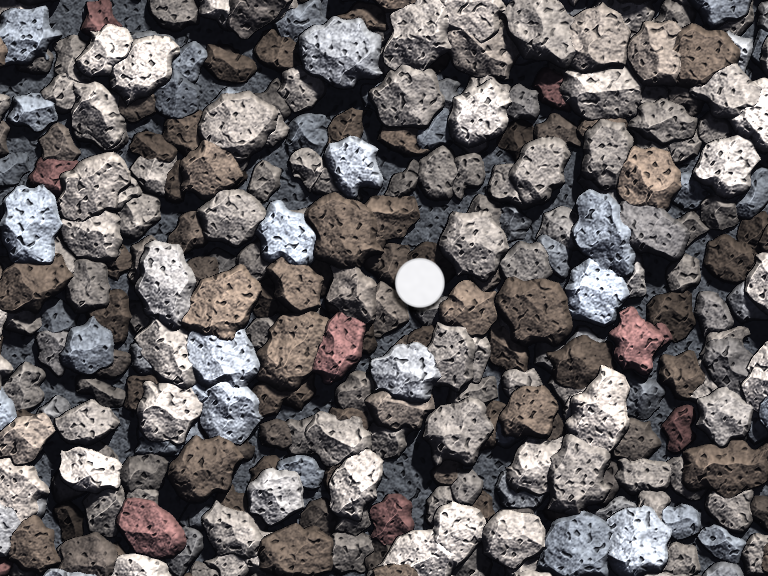
This texture is drawn by a Shadertoy shader. Its source:

```glsl
const float BIG_CELL = 0.108;      // spacing of the upper stones
const float SMALL_CELL = 0.072;    // spacing of the filling stones
const float BIG_LIFT = 0.020;
const float JITTER = 0.65;
const float WARP = 0.022;          // irregularity of the outlines
const float ROUGHNESS = 0.0036;
const float PIT_DEPTH = 0.0035;
const float NORMAL_STEP = 0.0022;
const int SHADOW_STEPS = 9;
const float SHADOW_STRIDE = 0.0095;
const vec2 SUN_HEADING = vec2(0.447, 0.894);
const float SUN_SLOPE = 0.92;
const vec3 SUN_COLOR = vec3(1.36, 1.32, 1.27);
const vec3 SKY_COLOR = vec3(0.135, 0.138, 0.165);
const vec3 WARM_GREY = vec3(0.78, 0.76, 0.73);
const vec3 BLUE_GREY = vec3(0.70, 0.75, 0.80);
const vec3 BROWN = vec3(0.50, 0.45, 0.40);
const vec3 RUST = vec3(0.50, 0.38, 0.37);
const vec2 COIN_CENTER = vec2(0.729, 0.509);
const float COIN_RADIUS = 0.043;
const vec3 COIN_COLOR = vec3(0.96, 0.96, 0.97);

vec3 hash3(vec2 p) {
    vec3 q = fract(p.xyx * vec3(0.1031, 0.1030, 0.0973));
    q += dot(q, q.yxz + 33.33);
    return fract((q.xxy + q.yzz) * q.zyx);
}

float cornerSlope(vec2 cell, vec2 offset) {
    return dot(hash3(cell).xy * 2.0 - 1.0, offset);
}

float gradientNoise(vec2 p) {
    vec2 i = floor(p), f = p - i;
    vec2 u = f * f * f * (f * (f * 6.0 - 15.0) + 10.0);
    vec2 e = vec2(1.0, 0.0);
    return mix(mix(cornerSlope(i, f), cornerSlope(i + e, f - e), u.x),
               mix(cornerSlope(i + e.yx, f - e.yx), cornerSlope(i + 1.0, f - 1.0), u.x), u.y);
}

// Raises top (height, stone id) by one jittered grid of faceted stones
void addStones(vec2 p, float cell, float seed, float lift, float share, inout vec3 top) {
    vec2 home = floor(p / cell);
    for (int j = -1; j <= 1; j++)
    for (int i = -1; i <= 1; i++) {
        vec2 id = home + vec2(i, j) + seed;
        vec3 place = hash3(id), form = hash3(id + 57.0);
        if (fract(form.x * 17.0 + place.z) > share) continue;
        vec2 q = p / cell - (id - seed) - 0.5 - (place.xy - 0.5) * JITTER;
        float turn = place.z * 6.2832, c = cos(turn), s = sin(turn);
        float size = mix(0.40, 0.60, form.x);
        q = mat2(c, -s, s, c) * q / (size * vec2(1.0 + 0.25 * form.y, 1.0 - 0.25 * form.y));
        float hexagon = max(abs(q.x), max(abs(dot(q, vec2(0.5, 0.866))), abs(dot(q, vec2(0.5, -0.866)))));
        float d = mix(length(q), hexagon, 0.65);
        if (d >= 1.0) continue;
        vec2 tilt = (form.yz - 0.5) * 1.1;
        float facets = min(0.76 + dot(q, tilt), 0.80 + dot(q, vec2(-tilt.y, tilt.x) - 0.5 * tilt));
        float dome = min(sqrt(1.0 - d * d), facets);
        float height = lift + cell * (0.85 * size * dome + 0.22 * form.z);
        if (height > top.x) top = vec3(height, id);
    }
}

vec3 stonePile(vec2 p) {
    vec2 q = p * 28.0;
    p += WARP * vec2(gradientNoise(q), gradientNoise(q + 40.0));
    vec3 top = vec3(0.0);
    addStones(p, SMALL_CELL, 11.0, 0.0, 0.92, top);
    addStones(p, BIG_CELL, 203.0, BIG_LIFT, 0.78, top);
    return top;
}

float pits(vec2 p) {
    return smoothstep(0.16, 0.42, gradientNoise(p * 85.0));
}

float roughHeight(vec2 p) {
    vec3 top = stonePile(p);
    vec2 q = p + top.yz * 0.37;
    float grain = gradientNoise(q * 48.0) + 0.55 * gradientNoise(q * 115.0) + 0.32 * gradientNoise(q * 230.0);
    return top.x + ROUGHNESS * grain - PIT_DEPTH * pits(q);
}

float sunlight(vec2 p, float height) {
    float cover = 0.0;
    for (int i = 1; i <= SHADOW_STEPS; i++) {
        float t = float(i) * SHADOW_STRIDE;
        cover = max(cover, stonePile(p + SUN_HEADING * t).x - height - SUN_SLOPE * t);
    }
    return 1.0 - smoothstep(0.0, 0.006, cover);
}

vec3 stoneColor(vec2 id) {
    vec3 pick = hash3(id + 91.0);
    vec3 color = mix(WARM_GREY, BLUE_GREY, smoothstep(0.55, 0.85, pick.x));
    color = mix(color, BROWN, smoothstep(0.62, 0.85, pick.y));
    color = mix(color, RUST, step(0.96, pick.z));
    return color * mix(0.68, 1.18, fract(pick.z * 7.0));
}

vec3 shade(vec2 p) {
    vec3 top = stonePile(p);
    float height = roughHeight(p);
    vec2 e = vec2(NORMAL_STEP, 0.0);
    vec2 slope = vec2(roughHeight(p + e), roughHeight(p + e.yx)) - height;
    slope = clamp(slope / NORMAL_STEP, -2.0, 2.0);
    vec3 normal = normalize(vec3(-slope, 1.0));
    float diffuse = max(dot(normal, normalize(vec3(SUN_HEADING, SUN_SLOPE))), 0.0);

    vec2 q = p + top.yz * 0.37;
    float mottle = 1.0 + 0.35 * gradientNoise(q * 150.0) + 0.25 * gradientNoise(q * 60.0);
    vec3 albedo = stoneColor(top.yz) * mottle * (1.0 - 0.45 * pits(q));
    float openness = smoothstep(0.0, 0.075, top.x);
    vec3 light = SUN_COLOR * diffuse * sunlight(p, top.x + 0.001) * mix(0.45, 1.0, openness);
    light += SKY_COLOR * mix(0.4, 1.5, openness) * normal.z;
    return albedo * light + vec3(0.016, 0.016, 0.024);
}

void mainImage(out vec4 fragColor, in vec2 fragCoord) {
    vec2 p = fragCoord / iResolution.y;
    float pixel = 1.0 / iResolution.y;
    vec2 halfStep = vec2(0.25, 0.20) * pixel;
    vec3 color = 0.5 * (shade(p - halfStep) + shade(p + halfStep));

    // Plain coin with its cast shadow
    float shadow = length(p - COIN_CENTER + 0.010 * SUN_HEADING) - COIN_RADIUS;
    color *= mix(0.3, 1.0, smoothstep(-0.003, 0.004, shadow));
    float coin = length(p - COIN_CENTER) - COIN_RADIUS;
    float rim = smoothstep(-0.005, -0.001, coin);
    vec3 metal = COIN_COLOR * (1.0 - 0.14 * rim + 0.03 * gradientNoise(p * 70.0));
    color = mix(color, metal, 1.0 - smoothstep(-pixel, pixel, coin));

    fragColor = vec4(clamp(color, 0.0, 1.0), 1.0);
}
```
